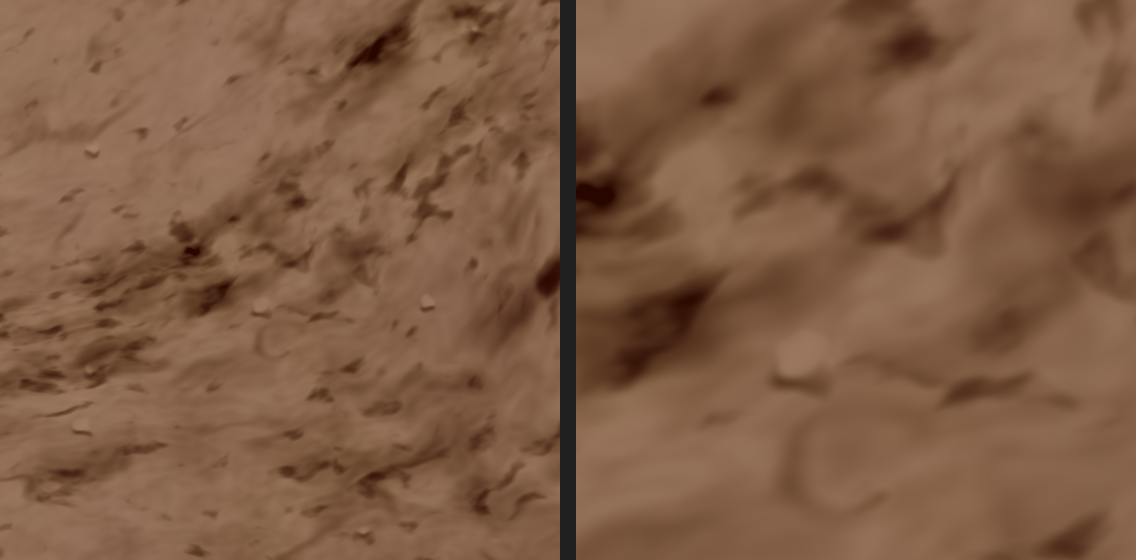
Left: the whole. Right: its middle third, enlarged.
A WebGL 1 fragment shader for this texture:

```glsl
precision highp float;
// Weathered brown rock face: soft sandy ground with slanted grain, cut by
// rough dark bands, pits and thin cracks, with a few pale pebbles.
// Layers of gradient noise, stretched along a slowly turning grain direction.
uniform vec2 u_resolution;

#define DARK vec3(0.28, 0.14, 0.09)
#define LIGHT vec3(0.58, 0.44, 0.35)
#define BASE_TONE 0.95
#define BROAD 0.15
#define GRAIN 0.20
#define FINE_GRAIN 0.15
#define PATCH_DEPTH 0.48
#define PIT_DEPTH 0.65
#define CRACK_DEPTH 0.32
#define PEBBLE_CELLS 10.0
#define PEBBLE_CHANCE 0.06

float hash(vec2 p) {
  return fract(sin(dot(p, vec2(127.1, 311.7))) * 43758.547);
}

float cornerSlope(vec2 cell, vec2 offset) {
  float angle = 6.2832 * hash(cell);
  return dot(vec2(cos(angle), sin(angle)), offset);
}

// Gradient noise, about -0.7 to 0.7
float noise(vec2 p) {
  vec2 i = floor(p), f = p - i;
  vec2 w = f * f * f * (f * (f * 6.0 - 15.0) + 10.0);
  vec2 e = vec2(1.0, 0.0);
  float low = mix(cornerSlope(i, f), cornerSlope(i + e, f - e), w.x);
  float high = mix(cornerSlope(i + e.yx, f - e.yx), cornerSlope(i + 1.0, f - 1.0), w.x);
  return mix(low, high, w.y);
}

float fbm(vec2 p) {
  float sum = 0.0, amp = 1.0;
  for (int k = 0; k < 4; k++) {
    sum += amp * noise(p);
    p = mat2(1.6, 0.5, -0.5, 1.6) * p + 17.3;
    amp *= 0.5;
  }
  return sum;
}

// Soft band around the segment a-b, 1 on the axis
float band(vec2 p, vec2 a, vec2 b, float width) {
  vec2 ab = b - a;
  float along = clamp(dot(p - a, ab) / dot(ab, ab), 0.0, 1.0);
  return 1.0 - smoothstep(0.2 * width, 1.6 * width, length(p - a - ab * along));
}

// Where the surface is broken up
float roughness(vec2 p) {
  p += 0.06 * vec2(fbm(p * 5.0), fbm(p * 5.0 + 40.0));
  float r = band(p, vec2(0.0, 0.32), vec2(0.52, 0.62), 0.11);
  r = max(r, band(p, vec2(0.64, 0.91), vec2(1.0, 0.98), 0.07));
  r = max(r, band(p, vec2(0.58, 0.52), vec2(0.88, 0.78), 0.10));
  r = max(r, 0.8 * band(p, vec2(0.92, 0.85), vec2(0.92, 0.45), 0.08));
  r = max(r, 0.8 * band(p, vec2(0.58, 0.15), vec2(1.0, 0.18), 0.10));
  r = max(r, 0.8 * band(p, vec2(0.60, 0.29), vec2(0.88, 0.31), 0.03));
  r = max(r, 0.9 * band(p, vec2(0.06, 0.13), vec2(0.20, 0.17), 0.04));
  return max(r, 0.2);
}

// Thin wandering lines along the zero level of a noise field
float cracks(vec2 q) {
  float level = abs(fbm(q * vec2(3.0, 7.0) + 9.0));
  float broken = smoothstep(-0.1, 0.35, noise(q * vec2(5.0, 7.0) + 31.0));
  return broken * (1.0 - smoothstep(0.0, 0.16, level));
}

// Pale stone with its shadow underneath
float pebbles(vec2 p) {
  vec2 g = p * PEBBLE_CELLS;
  vec2 cell = floor(g);
  vec2 center = 0.35 + 0.3 * vec2(hash(cell + 3.1), hash(cell + 7.7));
  vec2 d = g - cell - center + 0.14 * vec2(noise(p * 40.0), noise(p * 40.0 + 8.0));
  float size = 0.09 + 0.06 * hash(cell + 5.3);
  float stone = 1.0 - smoothstep(0.2, 1.4, length(d) / size);
  vec2 below = (d + vec2(0.0, 1.2 * size)) * vec2(0.7, 1.2);
  float shade = 1.0 - smoothstep(0.2, 1.4, length(below) / size);
  return step(hash(cell + 1.9), PEBBLE_CHANCE) * (0.3 * stone - 0.6 * shade * (1.0 - stone));
}

void main() {
  vec2 p = gl_FragCoord.xy / u_resolution;

  // Grain turns from nearly level at the bottom to steep at the top
  float angle = mix(0.15, 0.65, smoothstep(0.1, 0.75, p.y));
  float c = cos(angle), s = sin(angle);
  vec2 q = mat2(c, -s, s, c) * (p - 0.5);
  q += 0.02 * vec2(fbm(p * 7.0), fbm(p * 7.0 + 20.0));

  float rough = roughness(p);
  float tone = BASE_TONE + 0.14 * (p.y - p.x);
  tone += BROAD * fbm(q * vec2(3.0, 6.0));
  tone += GRAIN * (0.7 + 0.6 * rough) * fbm(q * vec2(12.0, 24.0) + 5.0);
  tone += FINE_GRAIN * (0.6 + 0.7 * rough) * noise(q * vec2(36.0, 62.0));

  float patches = smoothstep(-0.4, 0.5, fbm(q * vec2(6.0, 10.0) + 13.0));
  tone -= PATCH_DEPTH * rough * patches;
  float pits = fbm(q * vec2(15.0, 25.0) + 27.0) + 0.42 * rough;
  tone -= PIT_DEPTH * smoothstep(0.38, 1.0, pits);
  tone -= CRACK_DEPTH * cracks(q);
  tone += pebbles(p);

  // Highlights roll off softly, shadows may go below the dark colour
  tone = clamp(tone - 0.5 * max(tone - 0.98, 0.0), -0.4, 1.2);
  vec3 color = mix(DARK, LIGHT, tone);
  color.b -= 0.07 * max(tone * (1.0 - tone), 0.0);

  // Slight drift between rosy and olive ground
  color += vec3(0.003, -0.004, 0.012) * (fbm(p * 3.0 + 60.0) - 0.4 * rough);
  gl_FragColor = vec4(color, 1.0);
}
```
